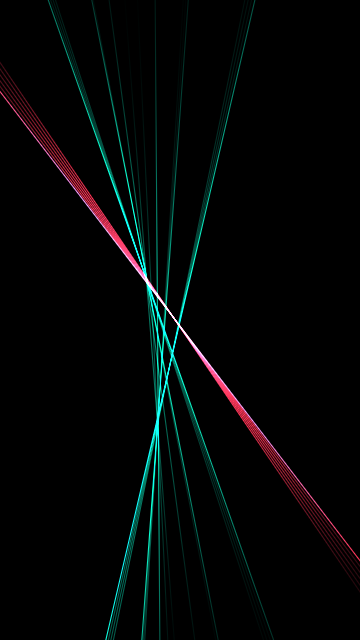
A Shadertoy shader for this background:

```glsl
// Thin teal and crimson light beams crossing in narrow fans on black.

const vec3 TEAL = vec3(0.03, 0.60, 0.49);
const vec3 CRIMSON = vec3(1.00, 0.20, 0.33);
const float BEAM_WIDTH = 0.0017; // share of the canvas height

// Antialiased coverage of a straight beam; ends = x at the top and bottom edges.
float beam(vec2 uv, vec2 ends, float aspect, float pixel) {
    float slope = (ends.x - ends.y) * aspect;
    float offset = (uv.x - mix(ends.y, ends.x, uv.y)) * aspect;
    float dist = abs(offset) / sqrt(1.0 + slope * slope);
    float edge = (0.5 * (BEAM_WIDTH + pixel) - dist) / pixel;
    return clamp(edge, 0.0, min(1.0, BEAM_WIDTH / pixel));
}

// Strands spreading from a bright lead beam; glow = (peak height, reach, gain).
vec3 fan(vec2 uv, vec2 lead, vec2 spread, int strands, vec3 glow, vec3 tint) {
    float aspect = iResolution.x / iResolution.y;
    float pixel = 1.0 / iResolution.y;
    vec3 light = vec3(0.0);
    for (int i = 0; i < strands; i++) {
        float t = float(i) / max(float(strands - 1), 1.0);
        float weight = i == 0 ? 1.0 : 0.36;
        float reach = glow.y * (i == 0 ? 1.0 : 0.85);
        float fall = (uv.y - glow.x) / reach;
        float power = glow.z * weight * exp(-fall * fall);
        float cover = beam(uv, lead + spread * t, aspect, pixel);
        light += min(tint * power, 1.0) * cover;
    }
    return light;
}

void mainImage(out vec4 fragColor, in vec2 fragCoord) {
    vec2 uv = fragCoord / iResolution.xy;
    vec3 color = vec3(0.0);

    // Teal fans leaning left at the top
    color += fan(uv, vec2(0.134, 0.760), vec2(0.020, -0.028), 4, vec3(0.57, 0.42, 2.0), TEAL);
    color += fan(uv, vec2(0.255, 0.606), vec2(0.004, -0.007), 2, vec3(0.53, 0.38, 1.7), TEAL);

    // Faint, nearly upright beams
    color += fan(uv, vec2(0.303, 0.541), vec2(0.0), 1, vec3(0.52, 0.36, 0.9), TEAL);
    color += fan(uv, vec2(0.347, 0.484), vec2(0.0), 1, vec3(0.45, 0.28, 0.8), TEAL);
    color += fan(uv, vec2(0.382, 0.466), vec2(0.0), 1, vec3(0.40, 0.32, 0.6), TEAL);
    color += fan(uv, vec2(0.431, 0.444), vec2(0.0), 1, vec3(0.39, 0.42, 1.4), TEAL);

    // Teal fans leaning right at the top
    color += fan(uv, vec2(0.523, 0.394), vec2(-0.014, 0.008), 3, vec3(0.27, 0.50, 1.6), TEAL);
    color += fan(uv, vec2(0.708, 0.294), vec2(-0.028, 0.021), 4, vec3(0.28, 0.60, 2.2), TEAL);

    // Crimson diagonal, burning white at its waist
    color += fan(uv, vec2(-0.195, 1.169), vec2(0.077, -0.078), 6, vec3(0.52, 0.34, 4.0), CRIMSON);

    fragColor = vec4(min(color, 1.0), 1.0);
}
```
